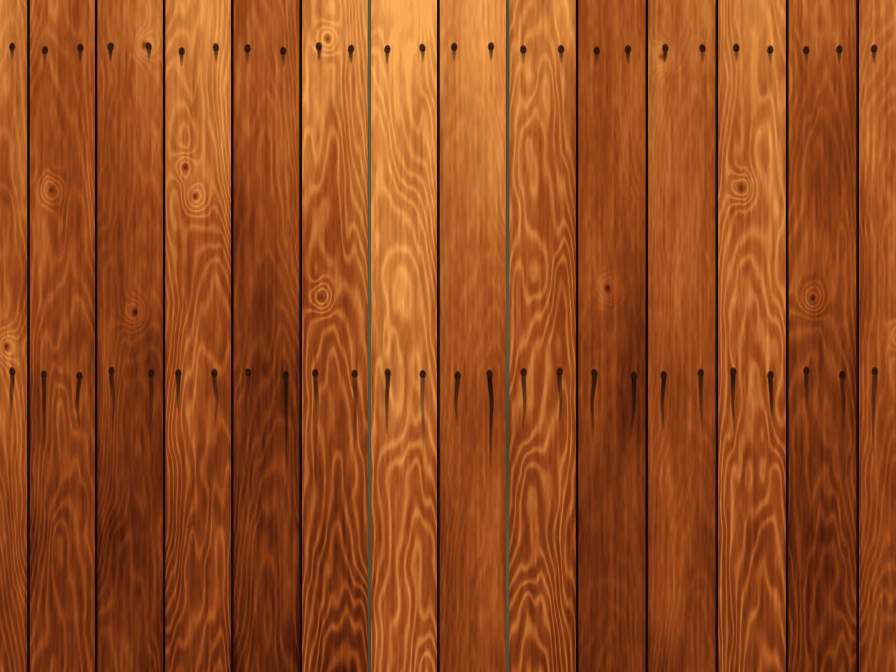
A Shadertoy shader for this texture:

```glsl
const float PITCH = 0.10286;       // plank width, in canvas heights
const float FIRST_SEAM = 0.0434;
const vec3 DARK_WOOD = vec3(0.36, 0.14, 0.05);
const vec3 MID_WOOD = vec3(0.60, 0.28, 0.10);
const vec3 PALE_WOOD = vec3(0.94, 0.62, 0.31);
const vec3 DARK_GAP = vec3(0.10, 0.04, 0.02);
const vec3 PALE_GAP = vec3(0.38, 0.37, 0.27);
const vec3 IRON = vec3(0.11, 0.05, 0.03);

// Brightness offset and strength of figure for each plank
const float TONE[14] = float[14](0.7, -0.1, -0.5, 0.3, -0.8, 0.0, 1.1,
                                 0.3, 0.1, -0.9, 0.0, 1.0, -0.5, 0.3);
const float FIGURE[14] = float[14](0.6, 0.6, 0.4, 0.8, 0.5, 1.0, 0.9,
                                   0.25, 1.0, 0.2, 0.25, 0.9, 0.6, 0.5);

float hash(vec2 p) {
    vec3 q = fract(p.xyx * 0.1031);
    q += dot(q, q.yzx + 33.33);
    return fract((q.x + q.y) * q.z);
}

float noise(vec2 p) {
    vec2 i = floor(p), f = fract(p);
    f = f * f * (3.0 - 2.0 * f);
    return mix(mix(hash(i), hash(i + vec2(1, 0)), f.x),
               mix(hash(i + vec2(0, 1)), hash(i + vec2(1, 1)), f.x), f.y);
}

float fbm(vec2 p) {
    float sum = 0.0, amp = 0.5;
    for (int i = 0; i < 3; i++) {
        sum += amp * noise(p);
        p = p * 2.03 + 17.1;
        amp *= 0.5;
    }
    return sum / 0.875;
}

// Level 0 is dark, 2 is middle, 5 is pale
vec3 woodColor(float level) {
    return level < 2.0 ? mix(DARK_WOOD, MID_WOOD, level / 2.0)
                       : mix(MID_WOOD, PALE_WOOD, (level - 2.0) / 3.0);
}

// Lamp glow from above, fading downwards and to the sides
float lightLevel(vec2 p, float aspect) {
    vec2 d = (p - vec2(0.45 * aspect, 1.0)) / vec2(0.38, 0.42);
    float side = p.x / aspect - 0.45;
    return mix(1.05, 2.9, p.y) + 1.2 * exp(-dot(d, d)) - 1.2 * side * side;
}

// Arched growth rings, in ring counts
float ringField(vec2 local, float seed) {
    float centre = 0.5 + 0.5 * (noise(vec2(seed, local.y * 2.5)) - 0.5);
    float x = local.x - centre;
    float warp = fbm(vec2(local.x * 2.2 + seed, local.y * 5.0));
    return 13.0 * x * x + 11.0 * local.y + 6.0 * warp;
}

// x: pull on the rings, y: change of level
vec2 knots(vec2 local, float seed) {
    vec2 sum = vec2(0);
    for (int i = 0; i < 2; i++) {
        vec2 cell = vec2(seed, float(i) + 5.0);
        vec2 centre = vec2(0.2 + 0.6 * hash(cell), 0.46 + 0.25 * (float(i) + hash(cell + 9.0)));
        vec2 d = (local - centre) * vec2(PITCH, 0.75);
        float r2 = dot(d, d);
        float present = step(0.55, hash(cell + 23.0));
        float halo = exp(-r2 / 0.0003);
        sum += present * vec2(4.0 * halo, 0.9 * halo - 3.0 * exp(-r2 / 0.00002));
    }
    return sum;
}

// Nail head with a tapering stain below it
float nailMark(vec2 d, float len, float strength, float px) {
    float head = 1.0 - smoothstep(0.003, 0.003 + 2.0 * px, length(d * vec2(1.0, 0.7)));
    float t = clamp(-d.y / len, 0.0, 1.0);
    float halfWidth = mix(0.0036, 0.0012, t);
    float stain = 1.0 - smoothstep(halfWidth - px, halfWidth + px, abs(d.x));
    stain *= sqrt(1.0 - t) * smoothstep(0.0, 0.004, -d.y) * strength;
    return max(0.85 * head, stain);
}

float nails(vec2 local, float seed, float px) {
    float mark = 0.0;
    for (int i = 0; i < 4; i++) {
        float side = float(i % 2), upper = float(i / 2);
        vec2 key = vec2(seed + 3.0 * side, 40.0 + upper);
        float x = mix(0.24, 0.77, side) + 0.06 * (hash(key) - 0.5);
        float y = mix(0.444, 0.927, upper) + 0.008 * (hash(key + 2.0) - 0.5);
        float len = mix(0.06 + 0.09 * hash(key + 7.0), 0.022, upper);
        float bend = 0.005 * (noise(vec2(seed + side, local.y * 25.0)) - 0.5);
        vec2 d = vec2((local.x - x) * PITCH + bend, local.y - y);
        mark = max(mark, nailMark(d, len, 0.5 + 0.45 * hash(key + 11.0), px));
    }
    return mark;
}

void mainImage(out vec4 fragColor, in vec2 fragCoord) {
    vec2 p = fragCoord / iResolution.y;
    float px = 1.0 / iResolution.y, aspect = iResolution.x / iResolution.y;

    // Plank layout, slightly uneven across the wall
    float u = p.x / aspect;
    float across = (p.x - FIRST_SEAM) / PITCH + 0.32 * u * (1.0 - u);
    float id = floor(across), seed = id * 7.0 + 31.0;
    vec2 local = vec2(across - id, p.y);
    int slot = clamp(int(id) + 1, 0, 13);

    // Figure, fibres and blotches
    vec2 knot = knots(local, seed);
    float rings = ringField(local, seed) + knot.x;
    float wave = 0.5 + 0.5 * sin(6.28318 * rings);
    float ringFade = 1.0 - smoothstep(0.3, 0.7, fwidth(rings));
    float figure = FIGURE[slot] * ringFade * mix(1.25, 0.6, p.y);
    float fibre = noise(vec2(p.x * 260.0, p.y * 9.0 + seed)) - 0.5;
    float pores = noise(vec2(p.x * 330.0, p.y * 60.0 + seed)) - 0.5;
    float blotch = fbm(vec2(p.x * 18.0 + seed, p.y * 5.0)) - 0.5;
    float level = lightLevel(p, aspect) + TONE[slot] + knot.y
                + 1.5 * figure * (wave * wave - 0.4)
                + 0.9 * fibre + 0.6 * pores + 2.2 * blotch;

    // Rounded plank edges
    float edge = min(local.x, 1.0 - local.x) * PITCH;
    level -= 0.8 * exp(-edge / 0.004);
    vec3 color = woodColor(clamp(level, -1.0, 5.4));
    color = mix(color, IRON, nails(local, seed, px));

    // Gaps, two of them letting light through
    float seam = floor(across + 0.5);
    float isPale = step(abs(abs(seam - 6.0) - 1.0), 0.1);
    float halfGap = mix(0.0017, 0.0024, isPale);
    float gap = 1.0 - smoothstep(halfGap - 0.5 * px, halfGap + 0.7 * px, edge);
    vec3 gapColor = mix(DARK_GAP, PALE_GAP, isPale * (0.6 + 0.4 * noise(vec2(seam, p.y * 6.0))));
    fragColor = vec4(mix(color, gapColor, gap), 1.0);
}
```
